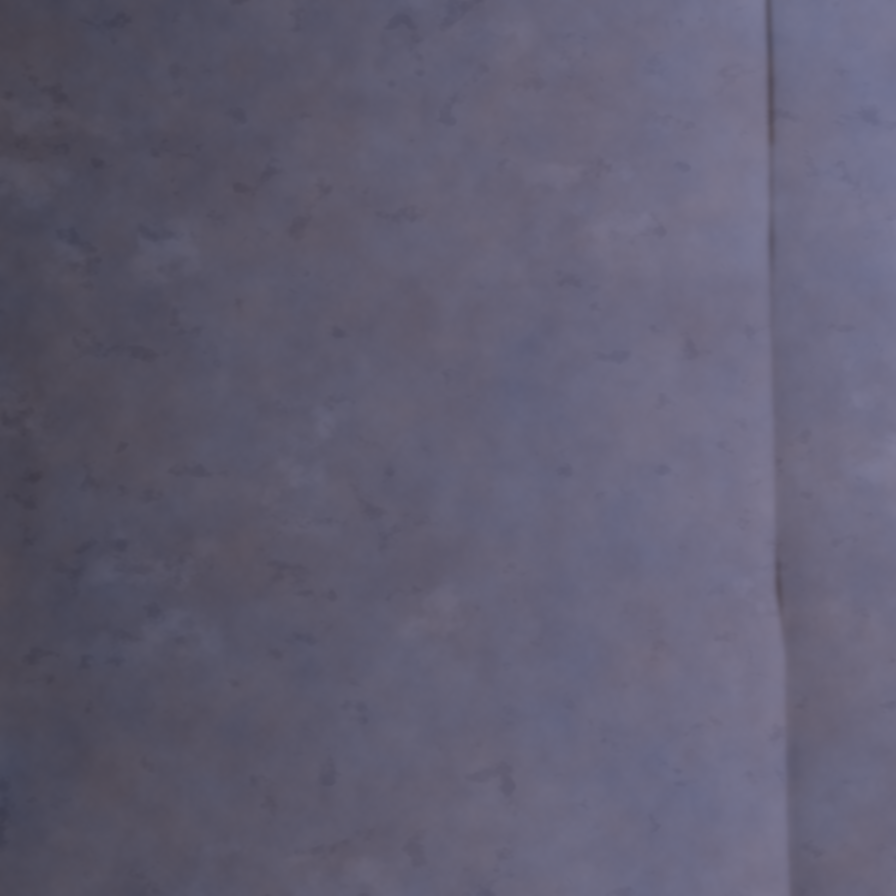
This texture is drawn by a WebGL 2 fragment shader. Its source:

```glsl
#version 300 es
precision highp float;
// A dim violet-grey wall, darker to the left, with a soft upright seam near the right.
// Layered value noise gives the mottling, blue and grey stains, pale scuffs and dark flecks;
// the seam is a distance to a slightly leaning curve with a one-sided shadow.

uniform vec2 u_resolution;
out vec4 fragColor;

const vec3 DARK_WALL = vec3(0.285, 0.277, 0.333);
const vec3 LIT_WALL = vec3(0.452, 0.441, 0.538);
const vec3 BLUE_STAIN = vec3(-0.014, 0.002, 0.020);
const vec3 SHADOW_TINT = vec3(0.80, 0.88, 1.15);

float hash(vec2 p) {
    vec3 q = fract(vec3(p.xyx) * 0.1031);
    q += dot(q, q.yzx + 33.33);
    return fract((q.x + q.y) * q.z);
}

float valueNoise(vec2 p) {
    vec2 cell = floor(p);
    vec2 f = fract(p);
    f = f * f * (3.0 - 2.0 * f);
    float low = mix(hash(cell), hash(cell + vec2(1.0, 0.0)), f.x);
    float high = mix(hash(cell + vec2(0.0, 1.0)), hash(cell + vec2(1.0)), f.x);
    return mix(low, high, f.y);
}

float fbm(vec2 p) {
    float sum = 0.0;
    float weight = 0.5;
    for (int octave = 0; octave < 4; octave++) {
        sum += weight * valueNoise(p);
        p = mat2(1.6, 1.2, -1.2, 1.6) * p + 17.3;
        weight *= 0.5;
    }
    return sum / 0.9375;
}

// Horizontal position of the seam, with a small step low down
float seamX(float y) {
    float jog = 1.0 - smoothstep(0.25, 0.36, y);
    return 0.857 + 0.016 * (1.0 - y) + 0.009 * jog + 0.003 * (valueNoise(vec2(y * 14.0, 3.0)) - 0.5);
}

// Broad light falling from the right, dimmer beyond the seam low down
vec3 wallLight(vec2 p, float beyondSeam) {
    float level = 1.20 * p.x - 0.01 + 0.06 * (p.y - 0.5) * (p.x - 0.3);
    level += 0.12 * (fbm(p * 3.0 + 8.0) - 0.5);
    level -= beyondSeam * mix(0.36, 0.14, smoothstep(0.1, 0.9, p.y));
    return mix(DARK_WALL, LIT_WALL, clamp(level, 0.0, 1.06));
}

// Soft brightness variation from blotches down to fine grain
float mottling(vec2 p) {
    float blotches = fbm(p * 11.0 + 31.0) - 0.5;
    float grain = fbm(p * 44.0 + 5.0) - 0.5;
    float fineGrain = valueNoise(p * 150.0 + 9.0) - 0.5;
    float streaks = valueNoise(p * vec2(34.0, 9.0)) - 0.5;
    return 0.042 * blotches + 0.034 * grain + 0.008 * fineGrain + 0.008 * streaks;
}

// Pale smudges gathered into a few loose patches
float scuffs(vec2 p) {
    float patches = smoothstep(0.58, 0.78, fbm(p * 6.0 + 63.0));
    float strokes = smoothstep(0.42, 0.75, fbm(p * vec2(30.0, 36.0) + 12.0));
    return patches * strokes;
}

// Faint irregular dark flecks at the peaks of a fine noise
float flecks(vec2 p) {
    return smoothstep(0.66, 0.85, fbm(p * vec2(30.0, 38.0) + 120.0));
}

// x: narrow crease, y: wider shade falling to the right
vec2 seamShade(float side, float y) {
    float wear = smoothstep(0.25, 0.7, valueNoise(vec2(y * 22.0, 40.0)));
    float upper = smoothstep(0.60, 0.76, y);
    float notch = exp(-pow((y - 0.345) / 0.030, 2.0));
    float strength = 0.20 + 0.55 * upper * (0.35 + 0.65 * wear) + 0.55 * notch;
    float crease = strength * exp(-pow(side / 0.0046, 2.0));
    float shade = smoothstep(-0.004, 0.006, side) * exp(-max(side, 0.0) / 0.026);
    return vec2(crease, shade * (0.65 + 0.35 * wear));
}

void main() {
    vec2 p = gl_FragCoord.xy / u_resolution;
    float side = p.x - seamX(p.y);
    float beyondSeam = smoothstep(-0.004, 0.010, side);

    // Wall surface
    vec3 color = wallLight(p, beyondSeam);
    color += mottling(p);
    color += 0.030 * scuffs(p) * vec3(1.0, 1.0, 1.1);
    color -= 0.030 * flecks(p);

    // Cool and warm stains
    float stain = fbm(p * 8.0 + 90.0) - 0.5 + 0.7 * (fbm(p * 26.0 + 44.0) - 0.5);
    color += BLUE_STAIN * 1.8 * stain;
    color += BLUE_STAIN * 0.6 * beyondSeam * smoothstep(0.5, 1.0, p.y);

    // Seam with a faint lit lip on its left
    vec2 seam = seamShade(side, p.y);
    color += 0.006 * exp(-pow((side + 0.015) / 0.012, 2.0));
    color -= SHADOW_TINT * (0.16 * seam.x + 0.036 * seam.y);

    fragColor = vec4(clamp(color, 0.0, 1.0), 1.0);
}
```
